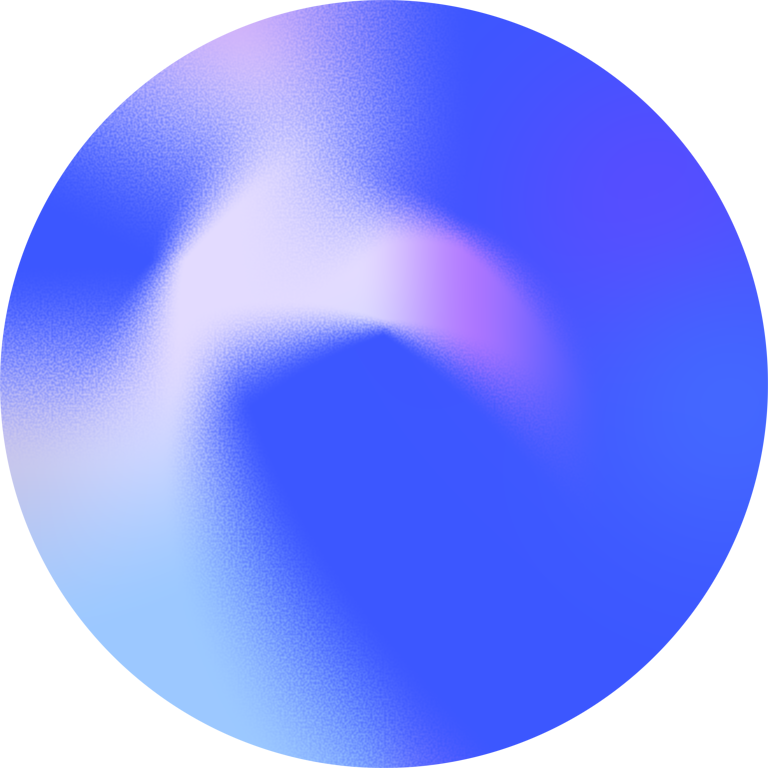
Write a Shadertoy shader that draws this background.

```glsl
// A grainy gradient disc: a pale, curling ribbon of light on deep blue.
// The ribbon is tinted by position, then blue fields with parabolic edges of
// varying softness cover it; gradient noise roughens only the soft blends.

#define DISC_RADIUS 0.5
#define GRAIN_SCALE 330.0
#define GRAIN_AMOUNT 0.75
#define BLUE   vec3(0.235, 0.340, 1.00)
#define VIOLET vec3(0.350, 0.295, 1.00)
#define AZURE  vec3(0.265, 0.405, 1.00)
#define PALE   vec3(0.890, 0.860, 1.00)
#define PINK   vec3(0.690, 0.465, 1.00)
#define ROSE   vec3(0.810, 0.690, 0.98)
#define SKY    vec3(0.610, 0.785, 1.00)
#define MIST   vec3(0.800, 0.775, 0.91)

// Unit gradient for a lattice cell.
vec2 cellGradient(vec2 cell) {
    vec3 h = fract(cell.xyx * vec3(0.1031, 0.1030, 0.0973));
    h += dot(h, h.yzx + 33.33);
    float angle = 6.2832 * fract((h.x + h.y) * h.z);
    return vec2(cos(angle), sin(angle));
}

float gradientNoise(vec2 p) {
    vec2 cell = floor(p), f = fract(p);
    vec2 u = f * f * (3.0 - 2.0 * f), e = vec2(1.0, 0.0);
    float a = dot(cellGradient(cell), f);
    float b = dot(cellGradient(cell + e.xy), f - e.xy);
    float c = dot(cellGradient(cell + e.yx), f - e.yx);
    float d = dot(cellGradient(cell + e.xx), f - e.xx);
    return mix(mix(a, b, u.x), mix(c, d, u.x), u.y);
}

// Rises from 0 to 1 as value crosses edge, over twice the half width.
float rise(float edge, float halfWidth, float value) {
    return smoothstep(edge - halfWidth, edge + halfWidth, value);
}

float glow(vec2 p, vec2 centre, float radius) {
    vec2 d = (p - centre) / radius;
    return exp(-dot(d, d));
}

// Grain is strongest halfway through a blend.
float roughen(float mask, float grain) {
    return clamp(mask + GRAIN_AMOUNT * grain * 4.0 * mask * (1.0 - mask), 0.0, 1.0);
}

// Blue ground, leaning violet at the upper right and azure below it.
vec3 groundColour(vec2 p) {
    vec3 colour = mix(BLUE, VIOLET, 0.95 * glow(p, vec2(0.86, 0.72), 0.22));
    return mix(colour, AZURE, glow(p, vec2(0.95, 0.47), 0.19));
}

// Ribbon: rose above, pale in the middle, mist and sky below, pink to the right.
vec3 ribbonColour(vec2 p, vec3 ground) {
    vec3 colour = mix(PALE, ROSE, rise(0.90, 0.10, p.y));
    float low = 1.0 - rise(0.33, 0.18, p.y - 0.4 * (p.x - 0.1));
    colour = mix(colour, MIST, (1.0 - rise(0.11, 0.11, p.x)) * (1.0 - rise(0.48, 0.12, p.y)));
    colour = mix(colour, SKY, low);
    float below = 1.0 - rise(0.80, 0.08, p.y);
    colour = mix(colour, PINK, below * rise(0.545, 0.085, p.x));
    return mix(colour, ground, rise(0.695, 0.10, p.x));
}

// Blue at the left, sharp along the outer curve of the ribbon.
float leftField(vec2 p) {
    float t = p.y - 0.56, bend = max(t, 0.0);
    float edge = 0.178 + 0.25 * t + 1.5 * bend * bend;
    float side = 1.0 - rise(edge, 0.025 + 0.35 * abs(p.y - 0.66), p.x);
    float fadeUp = 1.0 - rise(0.89, 0.19, p.y + 0.5 * (p.x - 0.1));
    return side * fadeUp * rise(0.52, 0.14, p.y);
}

// Blue at the upper right, resting on the crest of the pink lobe.
float upperField(vec2 p) {
    float d = p.x - 0.5, right = max(d, 0.0);
    float crest = 0.725 - 2.8 * right * right;
    float softness = 0.025 + 0.6 * max(-d, 0.0) + 0.25 * abs(p.x - 0.6);
    return rise(0.46, 0.16, p.x) * rise(crest, softness, p.y);
}

// Blue core inside the curl: crisp at its crown, diffuse down its left side.
float coreField(vec2 p) {
    float drop = p.y - 0.53, d = p.x - 0.5;
    float leftEdge = 0.27 + 0.85 * drop * drop;
    float left = rise(leftEdge, 0.05 + 0.25 * max(0.5 - p.y, 0.0), p.x);
    float crown = 0.574 - 0.35 * max(d, 0.0) - 1.2 * d * d;
    return left * (1.0 - rise(crown, 0.012 + 0.35 * abs(d), p.y));
}

void mainImage(out vec4 fragColor, in vec2 fragCoord) {
    float size = min(iResolution.x, iResolution.y);
    vec2 p = (fragCoord - 0.5 * iResolution.xy) / size + 0.5;
    float grain = gradientNoise(p * GRAIN_SCALE);

    // Lay the blue fields over the ribbon.
    vec3 ground = groundColour(p);
    vec3 colour = ribbonColour(p, ground);
    colour = mix(colour, ground, roughen(leftField(p), 0.4 * grain));
    colour = mix(colour, ground, roughen(upperField(p), 0.4 * grain));
    colour = mix(colour, ground, roughen(coreField(p), 0.4 * grain));

    // Cut the disc out of white, smoothing its rim.
    float disc = 1.0 - rise(DISC_RADIUS, 0.75 / size, length(p - 0.5));
    fragColor = vec4(mix(vec3(1.0), colour, disc), 1.0);
}
```
